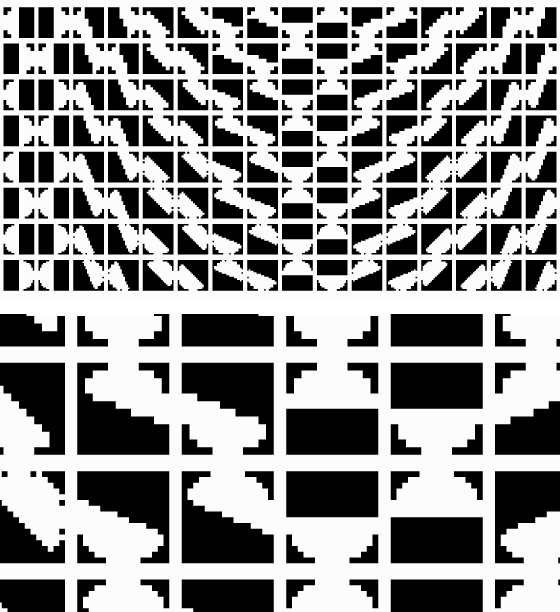
Top, the full canvas; bottom, a detail of the centre.
Reproduce this pattern procedurally as a Shadertoy shader.

```glsl
// Grid of half discs, turned column by column, drawn at finer resolution down the rows.
const float PI = 3.14159265;
const vec2 GRID = vec2(16.0, 8.0);         // tiles across and down
const vec2 PITCH = vec2(0.1168, 0.1211);   // tile spacing, in canvas heights
const float TILE = 0.1029;                 // tile side, in canvas heights
const float BASE_CELLS = 8.0;              // cells per tile side in the top rows
const float CELL_STEP = 4.0;               // cells added for every pair of rows
const float TURN = PI / 8.0;               // turn for every pair of columns
const float TIE_BIAS = 0.001;              // settles cells lying on the straight edge
const vec3 PAPER = vec3(0.99);
const vec3 INK = vec3(0.0);
const int SAMPLES = 4;                     // smoothing samples per axis

// Half disc made of square cells: 1 inside. Position is in cells from its centre.
float cellHalfDisc(vec2 pos, float cells, float angle) {
    vec2 normal = vec2(cos(angle), sin(angle));
    vec2 local = vec2(dot(pos, normal) + TIE_BIAS,
                      dot(pos, vec2(-normal.y, normal.x)));
    vec2 spriteCell = floor(local) + 0.5;
    float radius = 0.5 * cells;
    bool inDisc = dot(spriteCell, spriteCell) < radius * radius;
    return inDisc && spriteCell.x > 0.0 ? 1.0 : 0.0;
}

// Paper coverage at a point measured from the canvas centre.
float paperAt(vec2 p) {
    vec2 g = p / PITCH + 0.5 * GRID;
    vec2 id = floor(g);
    if (any(lessThan(id, vec2(0.0))) || any(greaterThanEqual(id, GRID))) return 1.0;

    vec2 inTile = (fract(g) - 0.5) * PITCH / TILE;
    if (max(abs(inTile.x), abs(inTile.y)) > 0.5) return 1.0;

    // Resolution grows by row pair; neighbours face opposite ways.
    float row = GRID.y - 1.0 - id.y;
    float cells = BASE_CELLS + CELL_STEP * floor(row / 2.0);
    float angle = PI + TURN * floor(id.x / 2.0) + PI * mod(id.x + row, 2.0);

    vec2 cellCentre = floor(inTile * cells) + 0.5;
    return cellHalfDisc(cellCentre, cells, angle);
}

void mainImage(out vec4 fragColor, in vec2 fragCoord) {
    // Average a small grid of samples to smooth every edge.
    float paper = 0.0;
    for (int j = 0; j < SAMPLES; j++) {
        for (int i = 0; i < SAMPLES; i++) {
            vec2 offset = (vec2(i, j) + 0.5) / float(SAMPLES) - 0.5;
            vec2 p = (fragCoord + offset - 0.5 * iResolution.xy) / iResolution.y;
            paper += paperAt(p);
        }
    }
    paper /= float(SAMPLES * SAMPLES);
    fragColor = vec4(mix(INK, PAPER, paper), 1.0);
}
```
